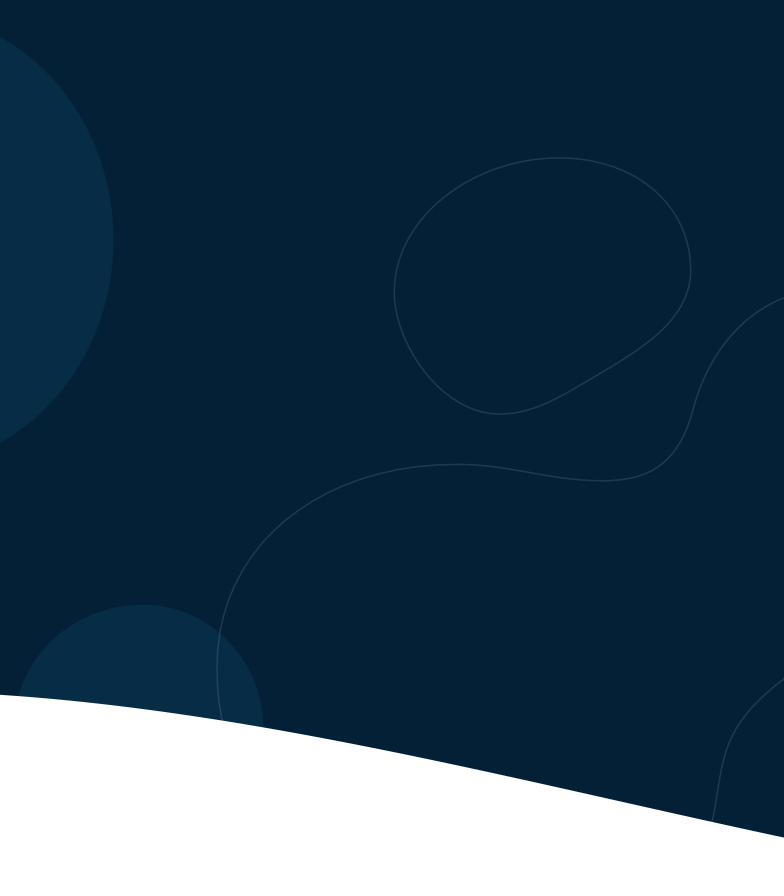
Write a WebGL 1 fragment shader that draws this background.

```glsl
precision highp float;
uniform vec2 u_resolution;

float segmentDistance(vec2 p, vec2 a, vec2 b) {
  vec2 pa = p - a, ba = b - a;
  return length(pa - ba * clamp(dot(pa, ba) / dot(ba, ba), 0.0, 1.0));
}

// Distance to a cubic Bezier curve, walked in short chords
float curveDistance(vec2 p, vec2 a, vec2 b, vec2 c, vec2 d) {
  float nearest = 100.0;
  vec2 previous = a;
  for (int i = 1; i <= 20; i++) {
    float t = float(i) / 20.0, s = 1.0 - t;
    vec2 point = s * s * s * a + 3.0 * s * s * t * b + 3.0 * s * t * t * c + t * t * t * d;
    nearest = min(nearest, segmentDistance(p, previous, point));
    previous = point;
  }
  return nearest;
}

float ellipseDistance(vec2 p, vec2 radii) {
  return (length(p / radii) - 1.0) * min(radii.x, radii.y);
}

float coverage(float dist, float pixel) {
  return clamp(0.5 - dist / pixel, 0.0, 1.0);
}

// Closed pebble outline
float pebbleOutline(vec2 p) {
  vec2 left = vec2(3.37, 2.5), top = vec2(4.78, 1.35), right = vec2(5.905, 2.32);
  vec2 slope = vec2(5.05, 3.24), bottom = vec2(4.27, 3.54);
  float d = curveDistance(p, left, vec2(3.37, 1.86), vec2(4.04, 1.35), top);
  d = min(d, curveDistance(p, top, vec2(5.44, 1.35), vec2(5.91, 1.76), right));
  d = min(d, curveDistance(p, right, vec2(5.9, 2.76), vec2(5.42, 3.02), slope));
  d = min(d, curveDistance(p, slope, vec2(4.78, 3.4), vec2(4.55, 3.54), bottom));
  return min(d, curveDistance(p, bottom, vec2(3.77, 3.54), vec2(3.37, 2.93), left));
}

// Long winding line
float windingLine(vec2 p) {
  vec2 side = vec2(1.855, 5.7), crest = vec2(3.9, 3.97);
  vec2 trough = vec2(5.15, 4.11), rise = vec2(5.92, 3.52);
  float d = curveDistance(p, vec2(1.9, 6.16), vec2(1.87, 6.02), vec2(1.855, 5.87), side);
  d = min(d, curveDistance(p, side, vec2(1.855, 4.68), vec2(2.72, 3.97), crest));
  d = min(d, curveDistance(p, crest, vec2(4.38, 3.97), vec2(4.68, 4.11), trough));
  d = min(d, curveDistance(p, trough, vec2(5.58, 4.11), vec2(5.8, 3.94), rise));
  return min(d, curveDistance(p, rise, vec2(6.02, 3.12), vec2(6.28, 2.7), vec2(6.72, 2.54)));
}

void main() {
  // Canvas is 6.7 by 7.66 units, measured down from the top left
  float pixel = 7.66 / u_resolution.y;
  vec2 p = vec2(gl_FragCoord.x, u_resolution.y - gl_FragCoord.y) * pixel;
  vec3 navy = vec3(0.016, 0.125, 0.21);
  vec3 teal = vec3(0.022, 0.172, 0.276);

  // Soft discs: the lower one is slightly wider on its left side
  float upperDisc = ellipseDistance(p - vec2(-0.8, 2.05), vec2(1.77, 1.945));
  vec2 q = p - vec2(1.22, 6.22);
  float lowerDisc = ellipseDistance(q, vec2(q.x < 0.0 ? 1.1 : 1.03, 1.05));
  vec3 color = mix(navy, teal, coverage(min(upperDisc, lowerDisc), pixel));

  // Fine pale lines
  float line = min(pebbleOutline(p), windingLine(p));
  line = min(line, curveDistance(p, vec2(6.08, 7.06), vec2(6.2, 6.55),
                                 vec2(6.1, 6.25), vec2(6.72, 5.79)));
  color = mix(color, vec3(1.0), 0.11 * coverage(line - 0.0065, pixel));

  // White ground under a falling curve
  float t = p.x / 6.7;
  float edge = 5.94 + t * (0.44 + t * (1.35 - 0.57 * t));
  color = mix(color, vec3(1.0), coverage((edge - p.y) * 0.98, pixel));

  gl_FragColor = vec4(color, 1.0);
}
```
